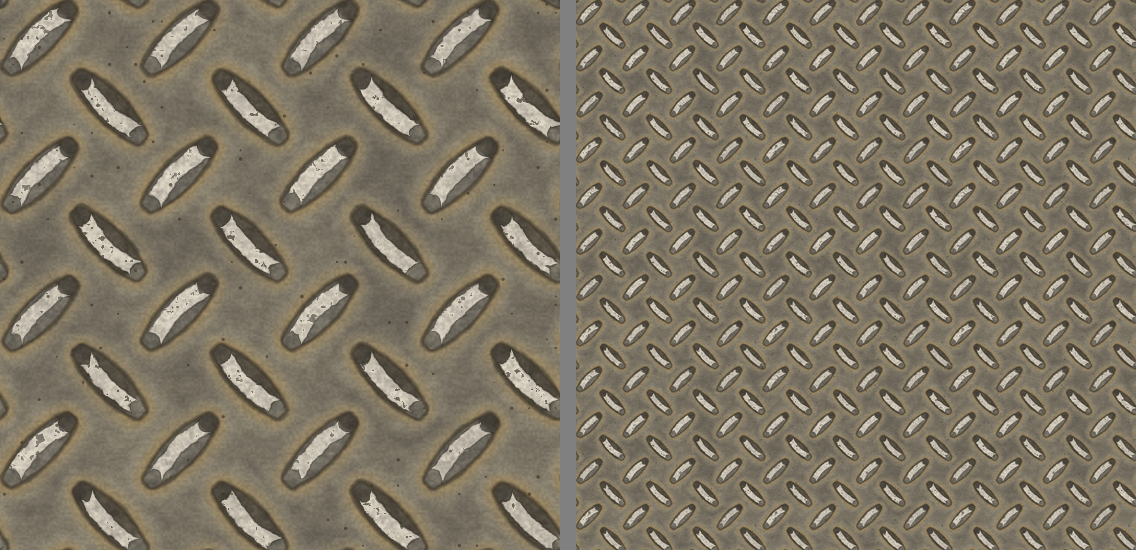
Left, the tile; right, the same tile 3 across and 3 down.
A WebGL 1 fragment shader for this texture:

```glsl
precision highp float;
uniform vec2 u_resolution;

const float REPEATS = 4.0;
const float HALF_LENGTH = 0.345;
const float HALF_WIDTH = 0.116;
const float ARC_RADIUS = 0.92;

float hash(vec2 p) {
  vec3 q = fract(vec3(p.xyx) * 0.1031);
  q += dot(q, q.yzx + 33.33);
  return fract((q.x + q.y) * q.z);
}

// Value noise that wraps over the unit square
float noise(vec2 uv, vec2 cells) {
  vec2 p = uv * cells;
  vec2 i = floor(p);
  vec2 f = fract(p);
  f = f * f * (3.0 - 2.0 * f);
  vec2 lo = mod(i, cells);
  vec2 hi = mod(i + 1.0, cells);
  return mix(mix(hash(lo), hash(vec2(hi.x, lo.y)), f.x),
             mix(hash(vec2(lo.x, hi.y)), hash(hi), f.x), f.y);
}

float fbm(vec2 uv, float cells) {
  float sum = 0.0;
  float gain = 0.533;
  for (int i = 0; i < 4; i++) {
    sum += gain * noise(uv, vec2(cells));
    cells *= 2.0;
    gain *= 0.5;
  }
  return sum;
}

// Position along and across the nearest lug; z is its random value
vec3 lugSpace(vec2 uv, vec2 center, vec2 axis, float aspect) {
  vec2 p = uv * REPEATS - center + 0.5;
  float seed = hash(mod(floor(p), REPEATS) + center * 17.0);
  vec2 q = (fract(p) - 0.5) * vec2(1.0, aspect);
  q += (seed - 0.5) * vec2(0.016, -0.012);
  return vec3(dot(q, axis), dot(q, vec2(-axis.y, axis.x)), seed);
}

// Lens with blunt ends
float lugDistance(vec2 q) {
  float arc = length(vec2(q.x, abs(q.y) + ARC_RADIUS - HALF_WIDTH)) - ARC_RADIUS;
  vec2 edge = vec2(arc, abs(q.x) - HALF_LENGTH) + 0.025;
  return min(max(edge.x, edge.y), 0.0) + length(max(edge, 0.0)) - 0.025;
}

vec3 paintLug(vec3 ground, vec2 uv, vec3 lug, vec3 faceColor, float pixel) {
  vec3 darkCap = vec3(0.29, 0.27, 0.235);
  vec3 paleCap = vec3(0.43, 0.41, 0.365);
  vec3 groove = vec3(0.27, 0.235, 0.18);
  vec3 polished = vec3(0.80, 0.77, 0.71);
  float coarse = fbm(uv, 44.0) - 0.5;
  float fine = fbm(uv, 120.0) - 0.5;
  float dist = lugDistance(lug.xy) + coarse * 0.018;

  // Shaded side and the two end caps
  vec3 body = mix(faceColor, darkCap, smoothstep(0.21, 0.25, lug.x + coarse * 0.05));
  body = mix(body, paleCap, smoothstep(0.21, 0.25, -lug.x + coarse * 0.05));
  body *= 1.0 + coarse * 0.4 + fine * 0.3;
  body = mix(body, groove, 0.75 * smoothstep(-0.024, -0.004, dist));

  // Worn band that follows the bright arc
  float depth = ARC_RADIUS - length(vec2(lug.x, lug.y + ARC_RADIUS - HALF_WIDTH));
  float wear = coarse * 0.045 + fine * 0.025;
  float across = (depth - 0.082 + wear * 0.7) / (0.054 + 0.008 * (lug.z - 0.5));
  float endLimit = 0.215 + 0.028 * across * across;
  float edge = max((abs(across) - 1.0) * 0.054, abs(lug.x + 0.005) - endLimit + wear);
  float band = 1.0 - smoothstep(-pixel, pixel, edge);
  float chips = smoothstep(0.20, 0.29, fine + coarse * 0.4 + (lug.z - 0.5) * 0.08);
  polished *= 0.95 + 0.08 * lug.z + fine * 0.32 + coarse * 0.15;
  body *= 1.0 - 0.25 * (1.0 - smoothstep(0.0, 0.018, edge));
  body = mix(body, polished, band * (1.0 - 0.75 * chips));
  return mix(ground, body, 1.0 - smoothstep(-pixel, pixel, dist));
}

vec3 paintGround(vec2 uv, float dist) {
  vec3 darkSteel = vec3(0.415, 0.39, 0.345);
  vec3 paleSteel = vec3(0.55, 0.52, 0.445);
  vec3 rustyTan = vec3(0.585, 0.51, 0.37);
  float cloud = fbm(uv, 9.0) - 0.5;
  float mottle = fbm(uv, 40.0) - 0.5;
  float rise = smoothstep(0.20, 0.03, dist);
  float tone = 0.22 + 0.58 * rise + cloud * 1.1 + mottle * 0.7;
  vec3 color = mix(darkSteel, paleSteel, clamp(tone, 0.0, 1.0));
  float stain = smoothstep(0.115, 0.015, dist + mottle * 0.06);
  color = mix(color, rustyTan, stain * clamp(0.7 + cloud + mottle, 0.0, 1.0));
  // Shadow where the ground meets a lug
  return color * (1.0 - 0.38 * smoothstep(0.028, 0.0, dist + mottle * 0.02));
}

// Sparse round pits
float pits(vec2 uv, float cells) {
  vec2 p = uv * cells;
  vec2 id = mod(floor(p), cells);
  float size = 0.12 + 0.16 * hash(id + 7.0);
  float spot = 1.0 - smoothstep(size * 0.5, size, length(fract(p) - 0.5));
  return spot * step(0.965, hash(id + 3.0));
}

void main() {
  vec2 uv = gl_FragCoord.xy / u_resolution;
  float aspect = u_resolution.y / u_resolution.x;
  float pixel = REPEATS / u_resolution.x;
  vec3 rising = lugSpace(uv, vec2(0.286, 0.725), vec2(0.707, 0.707), aspect);
  vec3 falling = lugSpace(uv, vec2(0.782, 0.224), vec2(-0.707, 0.707), aspect);
  float dist = min(lugDistance(rising.xy), lugDistance(falling.xy));

  vec3 color = paintGround(uv, dist);
  color = paintLug(color, uv, rising, vec3(0.43, 0.41, 0.37), pixel);
  color = paintLug(color, uv, falling, vec3(0.32, 0.295, 0.25), pixel);

  // Fine grain, faint brushing and pits
  float grain = noise(uv, vec2(256.0)) - 0.5;
  float brushing = noise(uv, vec2(70.0, 240.0)) - 0.5;
  color *= 1.0 + 0.13 * grain + 0.07 * brushing;
  color = mix(color, vec3(0.25, 0.19, 0.13), 0.65 * pits(uv, 64.0));
  gl_FragColor = vec4(color, 1.0);
}
```
